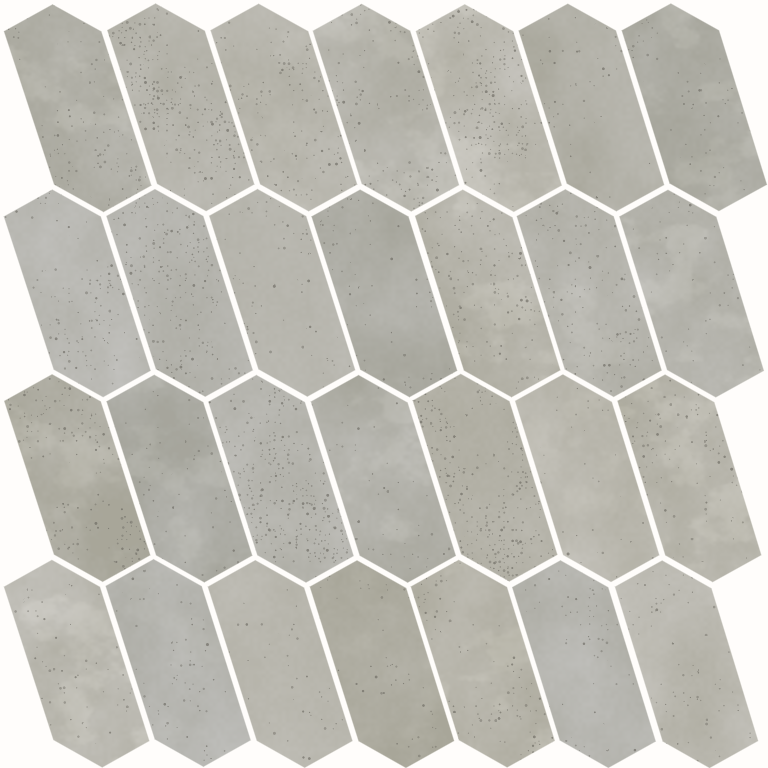
This pattern is drawn by a three.js fragment shader. Its source:

```glsl
// Sheet of slanted, elongated hexagon tiles in grey concrete: seven across, four down.
// Zigzag row borders and sheared column borders give each tile its id and edge distance;
// hashes and layered noise add tone, cloudy wear, pits and slightly uneven joints.
varying vec2 vUv;

const vec2 TILES = vec2(7.0, 4.0);
const vec2 ORIGIN = vec2(0.0013, 0.0013);
const float ROW_HEIGHT = 0.2412;
const float PEAK = 0.0371;
const float HALF_JOINT = 0.0035;
const float SOFT = 0.0011;

const vec3 JOINT = vec3(1.0, 0.993, 0.983);
const vec3 DARK_STONE = vec3(0.655, 0.65, 0.605);
const vec3 LIGHT_STONE = vec3(0.762, 0.757, 0.738);
const vec3 PIT = vec3(0.40, 0.39, 0.36);

float hash(vec2 p) {
  vec3 q = fract(p.xyx * 0.1031);
  q += dot(q, q.yzx + 33.33);
  return fract((q.x + q.y) * q.z);
}

vec2 hash2(vec2 p) {
  return vec2(hash(p + 17.3), hash(p + 71.9));
}

float noise(vec2 p) {
  vec2 i = floor(p);
  vec2 f = fract(p);
  f = f * f * (3.0 - 2.0 * f);
  float low = mix(hash(i), hash(i + vec2(1.0, 0.0)), f.x);
  float high = mix(hash(i + vec2(0.0, 1.0)), hash(i + 1.0), f.x);
  return mix(low, high, f.y);
}

float fbm(vec2 p) {
  float sum = 0.0;
  float weight = 0.5;
  for (int i = 0; i < 4; i++) {
    sum += weight * noise(p);
    p = p * 2.1 + 13.7;
    weight *= 0.5;
  }
  return sum / 0.9375;
}

// Returns the tile id in xy and the inward distance to its edge in z.
vec3 tileAt(vec2 p) {
  float pitch = mix(0.1342, 0.1318, p.y);
  float u = (p.x - ORIGIN.x) / pitch;
  float zigzag = PEAK * abs(2.0 * fract(u) - 1.0);
  float v = p.y - ORIGIN.y;
  float row = floor((v - zigzag) / ROW_HEIGHT);
  float below = v - zigzag - row * ROW_HEIGHT;

  // Each side leans half a pitch over its height.
  float sideHeight = ROW_HEIGHT - PEAK;
  float sheared = u - 0.5 * (v - PEAK - row * ROW_HEIGHT) / sideHeight;
  vec2 id = vec2(floor(sheared), row);
  float across = fract(sheared) * pitch;

  // A tiny offset per tile makes the joints uneven.
  vec2 nudge = (hash2(id) - 0.5) * 0.0018;
  float sideCos = sideHeight / length(vec2(sideHeight, 0.5 * pitch));
  float peakCos = 0.5 * pitch / length(vec2(PEAK, 0.5 * pitch));
  float side = min(across + nudge.x, pitch - across - nudge.x) * sideCos;
  float cap = min(below + nudge.y, ROW_HEIGHT - below - nudge.y) * peakCos;
  return vec3(id, min(side, cap));
}

// Coverage of small round pits, one candidate per grid cell.
float pits(vec2 p, float cells, float density) {
  vec2 cell = floor(p * cells);
  vec2 center = 0.25 + 0.5 * hash2(cell);
  float gap = length(fract(p * cells) - center) / cells;
  float radius = mix(0.0005, 0.0017, pow(hash(cell + 5.1), 3.0));
  float present = step(hash(cell + 41.7), density);
  return present * (1.0 - smoothstep(radius - 0.0005, radius + 0.001, gap));
}

vec3 stone(vec2 p, vec2 id) {
  vec2 seed = id * 7.31 + 3.0;
  vec2 q = p + seed;
  float wear = hash(id + 29.0);

  // Tile tone, broad clouds and fine grain.
  float cloud = fbm(q * vec2(13.0, 10.0)) - 0.5;
  float grain = noise(q * 190.0) - 0.5;
  float tone = 0.14 + 0.60 * hash(id + 3.0);
  tone += cloud * mix(0.45, 1.1, wear) + grain * 0.12;
  vec3 color = mix(DARK_STONE, LIGHT_STONE, clamp(tone, 0.0, 1.1));
  color += vec3(0.006, 0.002, -0.008) * (2.0 * hash(id + 53.0) - 1.0);

  // Pale scuffs on the more worn tiles.
  float scuff = smoothstep(0.53, 0.72, fbm(q * vec2(20.0, 26.0) + 9.0));
  color += 0.035 * scuff * smoothstep(0.45, 0.9, wear);

  // Pits gather in patches, at a density that differs by tile.
  float patches = smoothstep(0.25, 0.75, fbm(q * 16.0 + 31.0));
  float density = mix(0.05, 0.55, pow(hash(id + 87.0), 2.0)) * patches;
  float marks = max(pits(q, 115.0, density), 0.7 * pits(q + 0.37, 171.0, density));
  return mix(color, PIT, 0.6 * marks);
}

void main() {
  vec2 p = vec2(vUv.x, 1.0 - vUv.y);
  vec3 tile = tileAt(p);
  vec2 inside = step(vec2(0.0), tile.xy) * step(tile.xy, TILES - 1.0);
  float cover = smoothstep(HALF_JOINT - SOFT, HALF_JOINT + SOFT, tile.z);
  vec3 color = mix(JOINT, stone(p, tile.xy), cover * inside.x * inside.y);
  gl_FragColor = vec4(color, 1.0);
}
```
